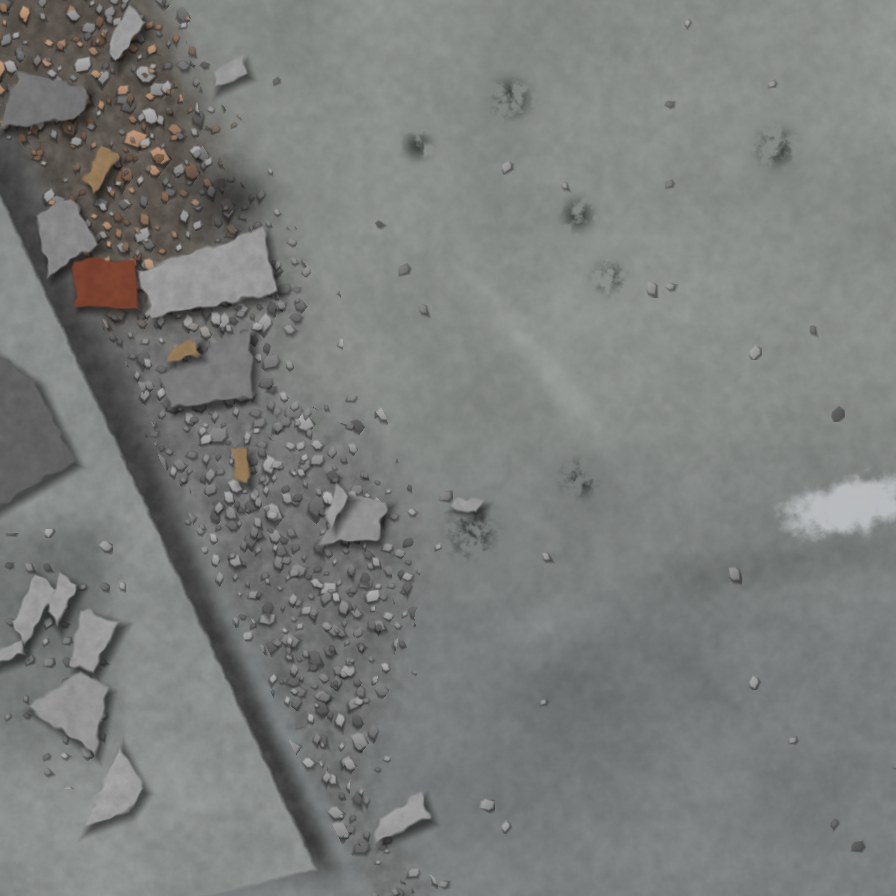
Write a Shadertoy shader that draws this texture.

```glsl
float hash(vec2 p) {
    vec3 q = fract(p.xyx * .1031);
    q += dot(q, q.yzx + 33.3);
    return fract((q.x + q.y) * q.z);
}

float noise(vec2 p) {
    vec2 i = floor(p), f = fract(p), k = vec2(0, 1);
    f *= f * (3. - 2. * f);
    return mix(mix(hash(i), hash(i + k.yx), f.x),
               mix(hash(i + k), hash(i + k.yy), f.x), f.y);
}

float fbm(vec2 p) {
    float sum = 0., amp = .5;
    for (int i = 0; i < 4; i++) {
        sum += amp * noise(p);
        p = mat2(1.6, 1.2, -1.2, 1.6) * p + 7.;
        amp *= .5;
    }
    return sum;
}

float blob(vec2 p, vec2 center, vec2 size) {
    vec2 q = (p - center) / size;
    return exp(-dot(q, q));
}

// Signed distance to the line a-b, negative on its right
float side(vec2 p, vec2 a, vec2 b) {
    vec2 e = normalize(b - a);
    return dot(p - a, vec2(-e.y, e.x));
}

float quad(vec2 p, vec4 ab, vec4 cd) {
    return max(max(side(p, ab.xy, ab.zw), side(p, ab.zw, cd.xy)),
               max(side(p, cd.xy, cd.zw), side(p, cd.zw, ab.xy)));
}

// Flat fragment with clockwise corners and a cast shadow
void shard(inout vec3 col, vec2 p, vec4 ab, vec4 cd, vec3 tint) {
    float d = quad(p, ab, cd) + .7 * (noise(p) - .5);
    float shadow = quad(p + vec2(-.5, .6), ab, cd);
    col *= 1. - .5 * smoothstep(.9, -.5, shadow);
    col = mix(col, tint * (.9 + .2 * fbm(p)), smoothstep(.22, -.22, d));
}

// Small fragment from its centre, half length and angle
void chip(inout vec3 col, vec2 p, vec4 c, vec3 tint) {
    vec2 a = c.z * vec2(cos(c.w), sin(c.w)), b = .5 * vec2(-a.y, a.x);
    shard(col, p, vec4(c.xy - a, c.xy - .5 * a + b),
          vec4(c.xy + a + .5 * b, c.xy + .7 * a - b), tint);
}

// Angular pebbles, one per jittered cell
void pebbles(inout vec3 col, vec2 p, float cell, float density, float rust) {
    vec2 g = p / cell, id = floor(g);
    float r = hash(id), k = hash(id + 9.), angle = 6.28 * k;
    vec2 q = fract(g) - .5 - .3 * (vec2(r, k) - .5);
    vec2 s = mat2(cos(angle), sin(angle), -sin(angle), cos(angle)) * q;
    float d = max(max(abs(s.x) * 1.3, abs(s.y)), abs(s.x + s.y) * .8) - .14 - .18 * r * r;
    float present = step(hash(id + 41.), density), soft = .18 / cell;
    col *= 1. - .4 * present * smoothstep(.12, -.05, d - .25 * (q.x - q.y));
    float tone = .35 + .31 * hash(id + 53.);
    vec3 tint = tone * mix(vec3(1), vec3(1.12, .88, .7), rust * step(.55, k));
    col = mix(col, tint * (1. + .25 * (q.y - q.x)), present * smoothstep(soft, -soft, d));
}

void mainImage(out vec4 fragColor, in vec2 fragCoord) {
    vec2 p = 100. * fragCoord / iResolution.xy;
    float grain = fbm(p * .9) - .47, cloud = fbm(p * .09) - .47;

    // Concrete floor with broad stains
    vec3 col = mix(vec3(.475, .49, .49), vec3(.535, .55, .535), smoothstep(20., 65., p.y));
    col += .1 * cloud + .07 * grain;
    col -= .08 * blob(p, vec2(65, 23), vec2(8, 9));
    col -= .06 * blob(p, vec2(85, 24.6 + .14 * p.x), vec2(18, 2.5));
    col += .05 * blob(p, vec2(61, .5 * p.x), vec2(8, 3));
    col += .06 * blob(p, vec2(105. - .75 * p.y, 60), vec2(2, 8));

    // Chalky smear
    float smear = blob(p, vec2(95, 26.4 + .18 * p.x), vec2(8, 3.2));
    col = mix(col, vec3(.76, .77, .78), .85 * smoothstep(.25, .75, smear + .5 * grain));

    // Dark pits
    vec3 pits[7] = vec3[](vec3(86.6, 83.5, 2), vec3(68, 69, 1.7), vec3(64.5, 76, 1.6),
        vec3(57, 89, 2), vec3(64.7, 46.5, 1.8), vec3(46.6, 83.7, 1.5), vec3(52.7, 40.5, 2.5));
    for (int i = 0; i < 7; i++)
        col -= .32 * blob(p, pits[i].xy, pits[i].zz) * smoothstep(-.17, .18, grain);
    pebbles(col, p, 2.3, .025, 0.);

    // Rubble bed and shaded gutter beside the slab
    float u = p.x - .47 * (78. - p.y);
    float reach = mix(14., 33., smoothstep(8., 43., p.y)) + 8. * cloud;
    float bed = smoothstep(3., 7., u) * smoothstep(reach, reach - 9., u);
    bed *= 1. - .85 * blob(p, vec2(38, 59), vec2(9, 8));
    float rust = smoothstep(60., 72., p.y) * smoothstep(32., 18., p.x);
    col = mix(col, mix(vec3(.41), vec3(.3, .265, .235), rust) + .2 * grain, bed * .75);
    float gutter = smoothstep(4. + 5. * smoothstep(30., 60., p.y), 1., u);
    col = mix(col, vec3(.23 + .12 * grain), .92 * gutter * smoothstep(0., 6., p.y));
    for (float k = 0.; k < 4.; k++) {
        vec2 turned = mat2(.8, .6, -.6, .8) * p + k * 13.7;
        pebbles(col, turned, 3.4 - .6 * k, bed * .52, rust);
    }
    col *= 1. - .45 * blob(p, vec2(26, 78), vec2(4, 3));

    // Raised slab
    float slab = max(u * .9, .25 * (p.x - 23.4) - p.y) + .6 * grain;
    vec3 top = vec3(.54, .555, .55) + .12 * cloud + .09 * grain;
    float litter = smoothstep(15., 9., p.x) * smoothstep(8., 24., p.y) * smoothstep(44., 39., p.y);
    top -= .1 * litter;
    pebbles(top, p, 2.1, litter * .4, 0.);
    col = mix(col, top, smoothstep(.3, -.3, slab));

    // Fragments lying on the slab
    shard(col, p, vec4(-1, 61, 4, 57.5), vec4(8.3, 48.6, -1, 43), vec3(.38));
    shard(col, p, vec4(8, 25.8, 8.9, 32), vec4(13.5, 30.7, 10.4, 25), vec3(.6));
    shard(col, p, vec4(3, 21.2, 9, 25), vec4(12, 23.2, 10.5, 16), vec3(.58));
    shard(col, p, vec4(9.4, 7.8, 13.3, 17), vec4(16, 12, 14.3, 9.5), vec3(.62));

    // Large fragments in the rubble
    shard(col, p, vec4(0, 85.7, 2, 92), vec4(9.8, 90, 9, 87), vec3(.46));
    shard(col, p, vec4(4, 76, 8, 78), vec4(11, 72.7, 5.5, 69.4), vec3(.53));
    shard(col, p, vec4(8, 71, 15, 71), vec4(15.4, 65.5, 8.5, 66), vec3(.48, .26, .19));
    shard(col, p, vec4(18, 58, 28, 63.3), vec4(28, 55.7, 19, 54.4), vec3(.48));
    shard(col, p, vec4(15.4, 69.8, 29.3, 74.5), vec4(31, 67.5, 17, 64.6), vec3(.6));
    shard(col, p, vec4(36, 39.5, 39, 44.7), vec4(43.2, 44, 42, 39.8), vec3(.57));

    // Small chips: pale stone first, then ochre
    vec4 chips[11] = vec4[](vec4(3.8, 32, 4, 1.3), vec4(6.9, 33, 3, 1.4), vec4(1, 27, 2, .6),
        vec4(14, 96, 3.2, 1.2), vec4(25.6, 91.7, 2.2, .7), vec4(37.6, 43.5, 2.2, 1.3),
        vec4(52, 43.6, 1.7, 0), vec4(44.8, 8.5, 3.6, .7), vec4(27, 48, 2.2, 1.9),
        vec4(20.5, 60.7, 2, .5), vec4(11.2, 81, 2.8, 1.3));
    for (int i = 0; i < 11; i++)
        chip(col, p, chips[i], i < 8 ? vec3(.61) : vec3(.58, .48, .35));

    fragColor = vec4(clamp(col, 0., 1.), 1);
}
```
